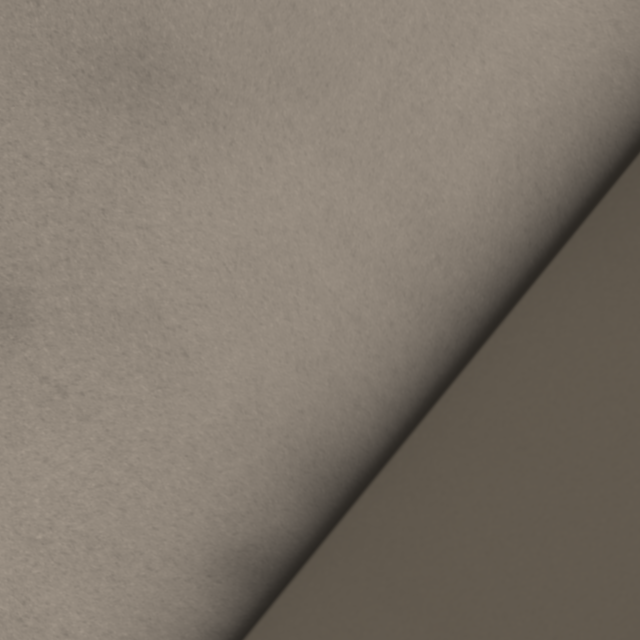
This texture is drawn by a Shadertoy shader. Its source:

```glsl
#define SUEDE vec3(0.578, 0.538, 0.492)
#define LEATHER vec3(0.384, 0.352, 0.308)
#define SEAM_COLOR vec3(0.17, 0.155, 0.135)
#define SEAM_FOOT vec2(0.378, 0.0)
#define SEAM_DIR vec2(0.630, 0.776)
#define SHADOW_WIDTH 0.050
#define SHADOW_DEPTH 0.66
#define NAP_SCALE 125.0
#define NAP_DEPTH 0.085
#define FLECK_DEPTH 0.15
#define BLOTCH_DEPTH 0.035
#define LEATHER_GRAIN 0.022

vec3 hash3(vec2 p) {
    vec3 q = fract(vec3(p.xyx) * vec3(0.1031, 0.1030, 0.0973));
    q += dot(q, q.yxz + 33.33);
    return fract((q.xxy + q.yzz) * q.zyx);
}

// Cellular fibres: x is signed tone, y is the rare dark flecks
vec2 fibres(vec2 p, float angle, float thinness) {
    vec2 cell = floor(p);
    vec2 local = p - cell;
    vec2 sum = vec2(0.0);
    for (int j = -1; j <= 1; j++)
    for (int i = -1; i <= 1; i++) {
        vec2 offset = vec2(i, j);
        vec3 h = hash3(cell + offset + 71.0);
        vec2 d = offset + h.xy - local;
        float turn = angle + (h.x - 0.5) * 1.3;
        vec2 dir = vec2(cos(turn), sin(turn));
        float along = dot(d, dir);
        float across = dot(d, vec2(-dir.y, dir.x));
        float w = max(0.0, 1.0 - along * along - thinness * across * across);
        w *= w;
        sum += w * vec2(h.z - 0.5, smoothstep(0.9, 1.0, h.z));
    }
    return sum;
}

// Broad uneven tone from warped sines
float blotches(vec2 p) {
    float sum = 0.0;
    float amp = 0.5;
    for (int i = 0; i < 4; i++) {
        p += 0.6 * sin(p.yx * 1.3 + float(i) * 2.1);
        sum += amp * sin(p.x + 0.7) * sin(p.y - 0.4);
        p = mat2(1.5, 1.1, -1.1, 1.5) * p;
        amp *= 0.6;
    }
    return sum;
}

float smudge(vec2 p, vec2 center, vec2 size) {
    vec2 q = (p - center) / size;
    return exp(-dot(q, q));
}

vec3 suede(vec2 uv, float dist) {
    float cloud = blotches(uv * 9.0);
    float angle = 2.25 + 0.6 * sin(uv.x * 4.0 + uv.y * 3.0) + 0.4 * cloud;
    vec2 fine = fibres(uv * NAP_SCALE, angle, 4.0);
    vec2 coarse = fibres(uv * 52.0 + 17.0, angle, 5.0);
    float tiny = fibres(uv * 240.0 + 5.0, angle, 2.0).x;

    // The nap is rougher near the left side
    float rough = mix(1.35, 0.85, smoothstep(0.0, 0.55, uv.x));
    float tone = 1.0 + BLOTCH_DEPTH * cloud;
    tone += rough * NAP_DEPTH * (fine.x + 0.4 * coarse.x + 0.6 * tiny);
    tone -= rough * FLECK_DEPTH * (0.45 * fine.y + 0.4 * coarse.y);

    // Worn patches
    float wear = 0.13 * smudge(uv, vec2(0.39, 0.115), vec2(0.07, 0.05));
    wear += 0.08 * smudge(uv, vec2(0.50, 0.25), vec2(0.06, 0.06));
    wear += 0.09 * smudge(uv, vec2(0.01, 0.51), vec2(0.05, 0.07));
    wear += 0.06 * smudge(uv, vec2(0.22, 0.88), vec2(0.13, 0.09));
    wear += 0.05 * smudge(uv, vec2(0.0, 1.0), vec2(0.35, 0.3));
    tone -= wear * (1.0 + 0.5 * cloud);

    // Rounded fold falling into shadow at the seam
    float away = max(dist, 0.0);
    float shade = 1.0 - SHADOW_DEPTH * exp(-away / SHADOW_WIDTH);
    shade -= 0.07 * exp(-pow(away / 0.16, 2.0));
    return SUEDE * tone * shade;
}

vec3 leather(vec2 uv, float dist) {
    float depth = max(-dist, 0.0);
    float grain = fibres(uv * 150.0 + 9.0, 0.5, 1.5).x;
    float tone = 1.0 + LEATHER_GRAIN * grain + 0.008 * blotches(uv * 7.0);
    tone -= 0.06 * exp(-depth / 0.05);
    tone -= 0.05 * smoothstep(0.45, 0.8, uv.y);
    return LEATHER * tone;
}

void mainImage(out vec4 fragColor, in vec2 fragCoord) {
    vec2 uv = fragCoord / iResolution.xy;
    vec2 normal = vec2(-SEAM_DIR.y, SEAM_DIR.x);
    float dist = dot(uv - SEAM_FOOT, normal);
    float blur = max(0.0025, 1.0 / iResolution.y);

    vec3 color = mix(leather(uv, dist), suede(uv, dist), smoothstep(-blur, blur, dist));

    // Dark crease, deeper toward the upper right
    float side = dist > 0.0 ? 0.014 : 0.004;
    float crease = exp(-pow(dist / side, 2.0)) * mix(0.6, 0.95, uv.y);
    color = mix(color, SEAM_COLOR, crease);

    fragColor = vec4(color, 1.0);
}
```
